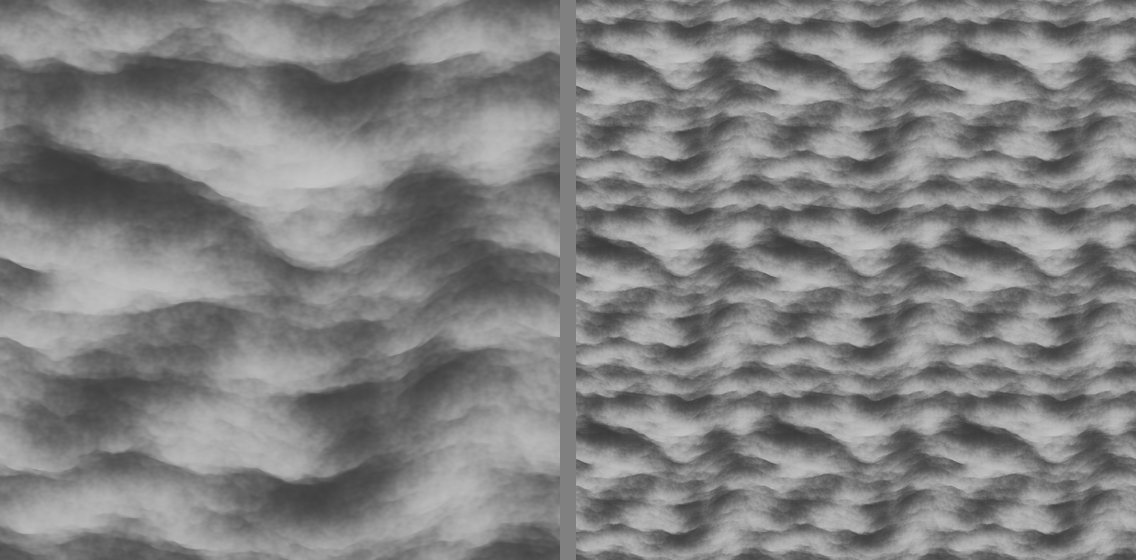
Left: one tile. Right: repeated 3 by 3.
Give the GLSL for this texture map, as a WebGL 1 fragment shader.

```glsl
precision highp float;
// Tileable overcast sky: grey, wind-stretched cloud banks with folded lower edges.

uniform vec2 u_resolution;

const float TAU = 6.2831853;
const vec2 BANK_CELLS = vec2(3.0, 9.0);     // largest cloud banks per tile
const vec2 PATCH_CELLS = vec2(4.0, 6.0);    // broad light and dark patches
const vec2 MOTTLE_CELLS = vec2(50.0, 64.0); // fine vapour grain
const float OCTAVE_GAIN = 0.46;
const float FOLD = 0.055;                   // how far bright vapour overhangs
const float BANK_CONTRAST = 2.0;
const float PATCH_CONTRAST = 1.6;
const float MOTTLE_CONTRAST = 0.18;
const float MID_GREY = 0.498;
const float GREY_RANGE = 0.305;

// Random unit gradient for a lattice cell.
vec2 gradient(vec2 cell, float seed) {
    vec3 h = fract(vec3(cell.xyx + seed * 17.3) * vec3(0.1031, 0.1030, 0.0973));
    h += dot(h, h.yzx + 33.33);
    float angle = TAU * fract((h.x + h.y) * h.z);
    return vec2(cos(angle), sin(angle));
}

// Gradient noise that wraps after one unit of uv; cells must be whole numbers.
float tileNoise(vec2 uv, vec2 cells, float seed) {
    vec2 p = uv * cells + seed * vec2(0.37, 0.61);
    vec2 i = floor(p);
    vec2 f = p - i;
    vec2 w = f * f * f * (f * (f * 6.0 - 15.0) + 10.0);
    vec2 lo = mod(i, cells);
    vec2 hi = mod(i + 1.0, cells);
    float a = dot(gradient(lo, seed), f);
    float b = dot(gradient(vec2(hi.x, lo.y), seed), f - vec2(1.0, 0.0));
    float c = dot(gradient(vec2(lo.x, hi.y), seed), f - vec2(0.0, 1.0));
    float d = dot(gradient(hi, seed), f - 1.0);
    return mix(mix(a, b, w.x), mix(c, d, w.x), w.y);
}

// Stretched octaves that form the cloud banks, rounder as they get finer.
float banks(vec2 uv) {
    float sum = 0.0;
    float amplitude = 1.0;
    vec2 cells = BANK_CELLS;
    for (int octave = 0; octave < 5; octave++) {
        sum += amplitude * tileNoise(uv, cells, float(octave) + 3.0);
        amplitude *= OCTAVE_GAIN;
        cells = 2.0 * cells + vec2(1.0, 0.0);
    }
    return sum;
}

// Bends the banks: nearly level on the left, climbing on the right.
vec2 windBend(vec2 uv) {
    float rise = 0.030 * cos(TAU * uv.x) - 0.011 * sin(2.0 * TAU * uv.x);
    return uv - vec2(0.0, rise);
}

void main() {
    vec2 uv = gl_FragCoord.xy / u_resolution;
    vec2 sky = windBend(uv);

    // Shift the field by its own density, steepening the undersides into folds.
    float density = 0.5;
    for (int i = 0; i < 9; i++) {
        density = mix(density, banks(sky + vec2(0.0, FOLD * density)), 0.5);
    }

    vec2 folded = sky + vec2(0.0, FOLD * density);
    float patches = tileNoise(folded, PATCH_CELLS, 11.0);
    float mottle = tileNoise(folded, MOTTLE_CELLS, 13.0)
                 + 0.7 * tileNoise(uv, 2.0 * MOTTLE_CELLS, 14.0);

    // Soft limit keeps the extremes within the grey range.
    float light = BANK_CONTRAST * density + PATCH_CONTRAST * patches
                + MOTTLE_CONTRAST * mottle;
    float grey = MID_GREY + GREY_RANGE * light / sqrt(1.0 + light * light);
    gl_FragColor = vec4(vec3(grey), 1.0);
}
```
